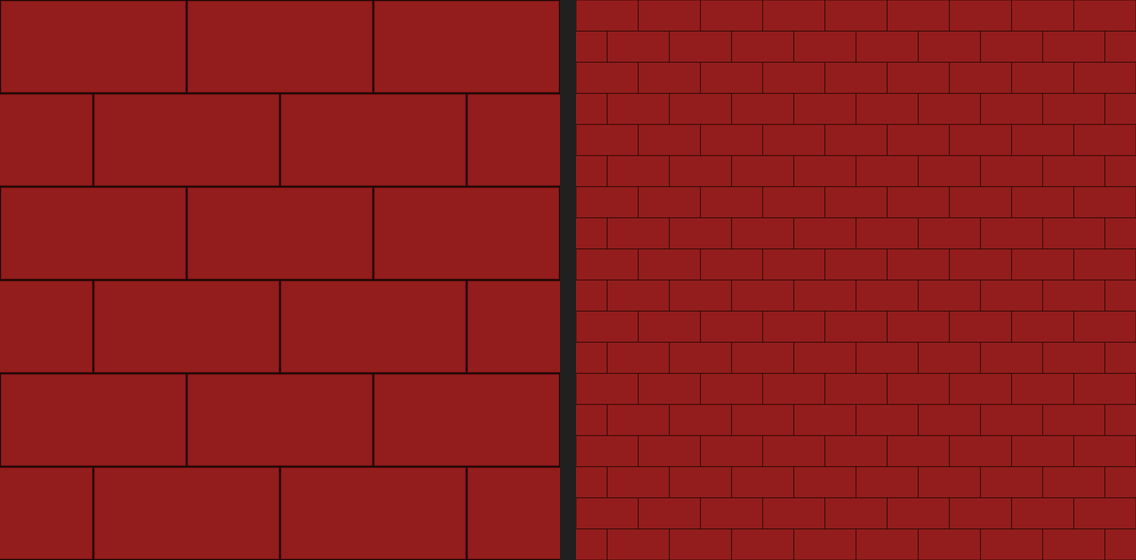
Left, the tile; right, the same tile 3 across and 3 down.
Write a three.js fragment shader that draws this pattern.

```glsl
// Red brick wall in running bond: three bricks across, six courses up.
// Every other course is shifted by half a brick; the distance to the nearest
// joint drives a soft ramp from dark mortar to flat brick colour.

varying vec2 vUv;

const vec2 BRICK_COUNT = vec2(3.0, 6.0);
const vec3 BRICK_COLOR = vec3(0.577, 0.112, 0.110);
const vec3 JOINT_COLOR = vec3(0.115, 0.020, 0.020);
const float JOINT_CORE = 0.0002;  // half width of the darkest part
const float JOINT_EDGE = 0.0035;  // half width where brick colour is full

// Brick-space position, with even courses shifted by half a brick
vec2 runningBond(vec2 uv, vec2 count) {
  vec2 p = uv * count;
  p.x += 0.5 * (1.0 - mod(floor(p.y), 2.0));
  return p;
}

// Distance to the nearest joint, in canvas units
float jointDistance(vec2 p, vec2 count) {
  vec2 cell = fract(p);
  vec2 toEdge = min(cell, 1.0 - cell) / count;
  return min(toEdge.x, toEdge.y);
}

void main() {
  vec2 p = runningBond(vUv, BRICK_COUNT);
  float d = jointDistance(p, BRICK_COUNT);
  float brick = smoothstep(JOINT_CORE, JOINT_EDGE, d);
  gl_FragColor = vec4(mix(JOINT_COLOR, BRICK_COLOR, brick), 1.0);
}
```
